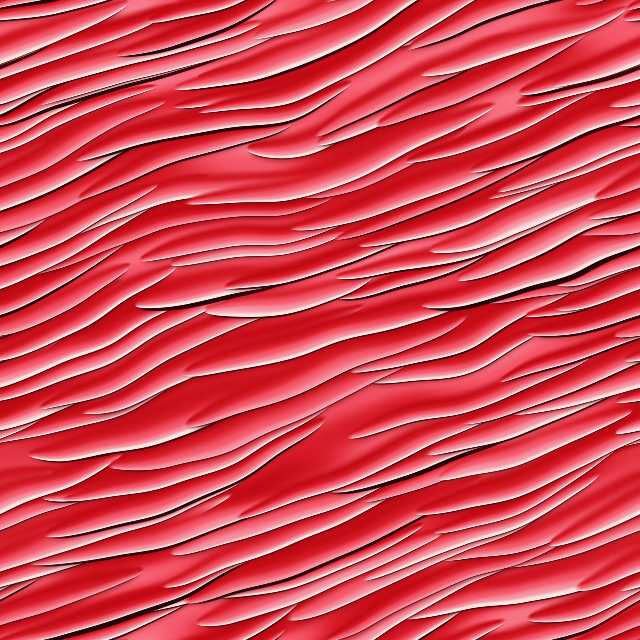
Give the GLSL for this texture, as a Shadertoy shader.

```glsl
// Seamless relief of glossy red brush strokes, overlapping like slanted shingles.

const float COLUMNS = 4.0;       // stroke cells across the tile
const float ROWS = 25.0;         // stroke cells up the tile
const float ROW_SHIFT = 9.0;     // rows climbed over one tile width, sets the slant

const vec3 WHITE = vec3(0.98, 0.90, 0.88);
const vec3 PALE  = vec3(0.97, 0.58, 0.64);
const vec3 PINK  = vec3(0.96, 0.34, 0.41);
const vec3 RED   = vec3(0.84, 0.10, 0.15);
const vec3 DEEP  = vec3(0.76, 0.04, 0.08);
const vec3 WINE  = vec3(0.50, 0.02, 0.04);
const vec3 BLACK = vec3(0.14, 0.01, 0.03);

float hash(vec2 p, float seed) {
    return fract(sin(dot(p, vec2(127.1, 311.7)) + seed * 74.7) * 43758.5453);
}

// Wraps a slanted cell onto the tile: a full turn across also shifts the row
vec2 wrapCell(vec2 cell, vec2 size, float shift) {
    float turns = floor(cell.x / size.x);
    return vec2(cell.x - turns * size.x, mod(cell.y + turns * shift, size.y));
}

// Value noise on a wrapped, optionally slanted grid
float wrapNoise(vec2 uv, vec2 size, float shift, float seed) {
    vec2 p = uv * size - vec2(0.0, uv.x * shift);
    vec2 i = floor(p);
    vec2 f = p - i;
    f = f * f * (3.0 - 2.0 * f);
    float a = hash(wrapCell(i, size, shift), seed);
    float b = hash(wrapCell(i + vec2(1.0, 0.0), size, shift), seed);
    float c = hash(wrapCell(i + vec2(0.0, 1.0), size, shift), seed);
    float d = hash(wrapCell(i + 1.0, size, shift), seed);
    return mix(mix(a, b, f.x), mix(c, d, f.x), f.y);
}

// Colour from the lit lower edge (t = 0) to the shaded top (t = 1)
vec3 strokeColor(float t) {
    vec3 color = mix(WHITE, PALE, smoothstep(0.055, 0.14, t));
    color = mix(color, PINK, smoothstep(0.13, 0.29, t));
    color = mix(color, RED, smoothstep(0.27, 0.53, t));
    return mix(color, DEEP, smoothstep(0.46, 0.75, t));
}

// Lays one lens-shaped stroke and its shadow over the colour below
vec3 paintStroke(vec3 under, vec2 offset, vec2 id, float grain, float soft) {
    float halfLength = mix(0.08, 0.25, sqrt(hash(id, 3.0)));
    float along = offset.x / halfLength;
    float taper = 1.0 - along * along;
    if (taper <= 0.0) return under;

    float thick = mix(0.021, 0.032, hash(id, 4.0)) * mix(0.6, 1.0, halfLength / 0.25);
    float halfWidth = thick * pow(taper, 0.55);
    float tilt = 0.16 * (hash(id, 5.0) - 0.5);
    float bend = 0.014 * (hash(id, 6.0) - 0.5);
    float across = offset.y - tilt * offset.x - bend * along * along;
    float rise = across + halfWidth;
    float t = rise / (2.0 * halfWidth);

    // Soft halo and crisp dark line beneath the lower edge
    float fade = smoothstep(0.0, 0.35, taper);
    float depth = hash(id, 7.0);
    float lineWidth = 0.0012 + 0.008 * pow(depth, 6.0) * taper;
    float below = min(rise, 0.0);
    float halo = exp(below / 0.0042) * smoothstep(-0.014, -0.005, below);
    float line = smoothstep(-lineWidth - 0.0015, -lineWidth + 0.0008, below);
    float covered = 1.0 - smoothstep(0.5, 0.7, t);
    under = mix(under, WINE, 0.72 * halo * fade * covered);
    under = mix(under, BLACK, mix(0.5, 1.0, depth) * line * fade * covered);

    // Body: sharp below, melting into its surroundings at the top
    float dullness = 1.0 - hash(id, 8.0);
    float spread = mix(0.75, 1.45, hash(id, 9.0));
    float lit = max(t, 0.0) / spread + 0.12 * dullness * dullness * dullness;
    vec3 body = strokeColor(lit + 0.24 * (grain - 0.5) * smoothstep(0.05, 0.35, t));
    float alpha = smoothstep(-soft, soft, rise) * (1.0 - smoothstep(0.6, 1.0, t));
    alpha *= smoothstep(0.0, 0.12, taper);
    return mix(under, body, alpha);
}

void mainImage(out vec4 fragColor, in vec2 fragCoord) {
    vec2 uv = fragCoord / iResolution.xy;
    float soft = max(0.0007, 0.4 / iResolution.y);

    // Gentle wrapped waviness of all strokes
    vec2 p = uv;
    p.y += 0.050 * (wrapNoise(uv, vec2(4.0), 0.0, 1.0) - 0.5);
    p.y += 0.014 * (wrapNoise(uv, vec2(11.0), 0.0, 2.0) - 0.5);

    // Slanted frame, in cell units
    vec2 size = vec2(COLUMNS, ROWS);
    vec2 grid = p * size - vec2(0.0, p.x * ROW_SHIFT);
    vec2 home = floor(grid);

    // Streaky ground that shows between strokes
    float grain = wrapNoise(p, vec2(6.0, 22.0), 8.0, 9.0);
    float streak = wrapNoise(p, vec2(5.0, 28.0), 10.0, 10.0);
    vec3 color = mix(DEEP, RED, smoothstep(0.1, 0.5, streak));
    color = mix(color, PINK, smoothstep(0.4, 0.8, streak));
    color = mix(color, PALE, 0.6 * smoothstep(0.75, 1.0, streak));

    // Paint from the lowest row upward, so upper strokes overlap lower ones
    for (int j = -2; j <= 2; j++) {
        for (int i = -1; i <= 1; i++) {
            vec2 cell = home + vec2(float(i), float(j));
            vec2 id = wrapCell(cell, size, ROW_SHIFT);
            vec2 jitter = vec2(hash(id, 1.0), mix(0.1, 0.9, hash(id, 2.0)));
            color = paintStroke(color, (grid - cell - jitter) / size, id, grain, soft);
        }
    }
    fragColor = vec4(color, 1.0);
}
```
